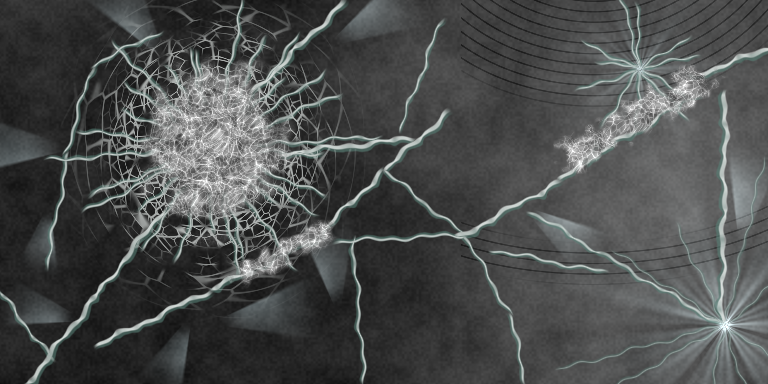
Give the GLSL for this texture, as a WebGL 2 fragment shader.

```glsl
#version 300 es
precision highp float;
// Shattered dark glass: a crushed impact in a polar cellular web, jagged cracks,
// bands of rubble, pale shards and a starburst over a mottled grey pane.
// Units: canvas height = 1, origin at the lower left.
uniform vec2 u_resolution;
out vec4 fragColor;

const float TAU = 6.28319;
const vec2 IMPACT = vec2(.555, .615), CHIP = vec2(1.667, .82), STAR = vec2(1.888, .154);
const vec3 GLOW = vec3(.62, .7, .72), TEAL = vec3(.34, .5, .46), WHITE = vec3(.86, .88, .87);

// Cracks: start xy, end xy
const vec4 MAIN[12] = vec4[12](
  vec4(.07, 0, .43, .46), vec4(.25, .1, .55, .245), vec4(.55, .245, .83, .39),
  vec4(.83, .39, 1, .557), vec4(1, .557, 1.17, .71), vec4(.73, .6, 1.08, .64),
  vec4(1.19, .38, 1.46, .53), vec4(1.46, .53, 1.56, .63), vec4(1.52, .58, 1.82, .76),
  vec4(1.8, .8, 2.02, .88), vec4(1.89, .76, 1.88, .154), vec4(.65, .75, .9, 1));
const vec4 FINE[12] = vec4[12](
  vec4(1, .557, 1.21, .388), vec4(1.21, .388, .87, .37), vec4(1.21, .388, 1.33, .18),
  vec4(1.33, .18, 1.37, 0), vec4(1.28, .35, 1.58, .29), vec4(1.38, .45, 1.88, .154),
  vec4(1.04, .66, 1.15, .95), vec4(.17, .6, .24, .83), vec4(.24, .83, .42, .92),
  vec4(.18, .6, .12, .3), vec4(0, .24, .14, .06), vec4(.92, .38, .95, 0));
// Pale shards: tip xy, direction, length
const vec4 SHARD[10] = vec4[10](
  vec4(.17, .615, 3.1, .34), vec4(.88, .2, 1.7, .24), vec4(.57, .16, .15, .28),
  vec4(.49, .16, -2, .2), vec4(.2, .17, 2.9, .2), vec4(.125, .45, -1.75, .17),
  vec4(.42, .86, 2.2, .26), vec4(.87, .89, .5, .26), vec4(1.38, .45, -.6, .22),
  vec4(1.93, .38, 1.4, .25));

vec2 hash2(vec2 p) {
  vec3 q = fract(p.xyx * vec3(.1031, .103, .0973));
  q += dot(q, q.yzx + 33.33);
  return fract((q.xx + q.yz) * q.zy);
}
float noise(vec2 p) {
  vec2 i = floor(p), f = smoothstep(0., 1., fract(p)), e = vec2(1, 0);
  return mix(mix(hash2(i).x, hash2(i + e).x, f.x),
             mix(hash2(i + e.yx).x, hash2(i + e.xx).x, f.x), f.y);
}
// Gap between the two nearest cell points; wraps in x after period cells
float cellEdge(vec2 p, float period) {
  vec2 i = floor(p), f = fract(p), near = vec2(8);
  for (int k = 0; k < 9; k++) {
    vec2 o = vec2(k % 3 - 1, k / 3 - 1), id = i + o;
    id.x = mod(id.x, period);
    float d = length(o + hash2(id) - f);
    near = d < near.x ? vec2(d, near.x) : vec2(near.x, min(near.y, d));
  }
  return near.y - near.x;
}
float blob(vec2 p, vec2 c, vec2 size) { vec2 d = (p - c) / size; return exp(-dot(d, d)); }
vec2 spin(vec2 p, float a) {
  return vec2(p.x * cos(a) + p.y * sin(a), p.y * cos(a) - p.x * sin(a));
}
// Position along a segment, across it, and its length
vec3 along(vec2 p, vec4 s) {
  vec2 d = s.zw - s.xy;
  return vec3(spin(p - s.xy, atan(d.y, d.x)), length(d));
}
// Jagged crack: x = bright strand, y = tinted fringe
vec2 crack(vec2 p, vec4 s, float width, float px) {
  vec3 q = along(p, s);
  float seed = dot(s, vec4(37, 17, 23, 41));
  q.y += .004 * sin(q.x * 37. + seed) + .003 * sin(q.x * 91. + seed * 2.);
  float grain = noise(vec2(q.x * 60., seed)), w = width * (.35 + 1.1 * grain);
  float ends = smoothstep(-.01, .01, q.x) * smoothstep(.01, -.02, q.x - q.z);
  float strand = smoothstep(w + px, w - px, abs(q.y));
  float fringe = smoothstep(w + 2. * px, w, abs(q.y + w));
  return ends * vec2(strand * (1. - .6 * grain * grain), fringe * .6);
}
vec2 rays(vec2 p, vec2 c, float count, float inner, float reach, float width, float px) {
  vec2 sum = vec2(0);
  for (float i = 0.; i < count; i++) {
    vec2 h = hash2(vec2(i, count)), dir = spin(vec2(1, 0), (i + h.x) * TAU / count);
    sum = max(sum, crack(p, vec4(c + dir * inner, c + dir * reach * (.5 + .5 * h.y)), width, px));
  }
  return sum;
}
float burst(vec2 d, float reach) {
  float a = atan(d.y, d.x), r = length(d);
  float beams = .45 + .25 * sin(a * 7. + 1.) + .2 * sin(a * 13. + 2.) + .2 * sin(a * 29.);
  return max(beams, 0.) * exp(-r / reach) + exp(-r * r * 3000.);
}
float shard(vec2 p, vec4 s) {
  vec2 q = spin(p - s.xy, s.z);
  float side = q.y / (abs(q.x) * .3 + .008);
  return smoothstep(1.1, .85, abs(side)) * (.65 + .35 * side)
    * smoothstep(0., .3 * s.w, q.x) * smoothstep(s.w, .4 * s.w, q.x);
}
float band(vec2 p, vec4 s, float width) {
  vec3 q = along(p, s);
  float d = length(vec2(q.x - clamp(q.x, 0., q.z), q.y));
  return smoothstep(width, width * .4, d + width * (noise(p * 45.) - .4));
}
float rubble(vec2 p) {
  p += .03 * noise(p * 22.);
  float seams = smoothstep(.2, 0., cellEdge(p * 34., 999.)) + smoothstep(.25, 0., cellEdge(p * 80., 999.));
  return .2 + .42 * noise(p * 48.) + .25 * noise(p * 130.) + .22 * seams;
}

void main() {
  float px = 1. / u_resolution.y;
  vec2 p = gl_FragCoord.xy * px;
  // Mottled pane with thin dark arcs
  float tone = mix(.13, .29, smoothstep(.75, 1.55, p.x)) + .09 * blob(p, vec2(1.76, .48), vec2(.3))
    + .1 * blob(p, vec2(1, .8), vec2(.24)) + .06 * blob(p, vec2(.08, .95), vec2(.2));
  tone += .06 * noise(p * 9.) + .05 * noise(p * 31.) + .05 * noise(p * 160.) - .08;
  float arc = length(p - vec2(1.55, 1.35));
  float zone = smoothstep(.66, .6, arc) + smoothstep(.06, .04, abs(arc - 1.04));
  tone -= .12 * zone * step(1.2, p.x) * smoothstep(.8, 1., sin(arc * 230. + 2. * sin(p.x * 5.)));
  vec3 col = vec3(max(tone, .04));
  // Pale reflections
  float glow = .75 * burst(p - STAR, .13) + .5 * burst(p - CHIP, .08);
  for (int i = 0; i < 10; i++) glow += .42 * shard(p, SHARD[i]);
  col += GLOW * glow;
  // Polar web
  vec2 d = (p - IMPACT) * vec2(1, .88);
  float r = length(d), turn = atan(d.y, d.x) / TAU;
  float web = smoothstep(.13, .02, cellEdge(vec2(turn * 20., r * 30.), 20.));
  web = max(web, smoothstep(.16, .02, cellEdge(vec2(turn * 46., r * 48.), 46.)) * smoothstep(.34, .2, r));
  web *= smoothstep(.43, .2, r) * smoothstep(.1, .6, noise(p * 26.));
  // Cracks
  vec2 lines = max(rays(p, IMPACT, 28., .12, .44, .0028, px), rays(p, CHIP, 11., .01, .2, .002, px));
  lines = max(lines, .6 * rays(p, STAR, 9., .02, .5, .0012, px));
  for (int i = 0; i < 12; i++) {
    lines = max(lines, crack(p, MAIN[i], .0055, px));
    lines = max(lines, crack(p, FINE[i], .0028, px));
  }
  col = mix(col, TEAL, lines.y);
  col = mix(col, WHITE, max(lines.x, web * .75));
  // Crushed glass
  float crushed = smoothstep(.21, .12, r + .09 * (noise(p * 24.) - .5));
  crushed = max(crushed, band(p, vec4(1.5, .6, 1.82, .79), .055));
  crushed = max(crushed, band(p, vec4(.64, .29, .84, .4), .04));
  col = mix(col, vec3(rubble(p)), crushed * .85);
  fragColor = vec4(clamp(col, 0., 1.), 1);
}
```
